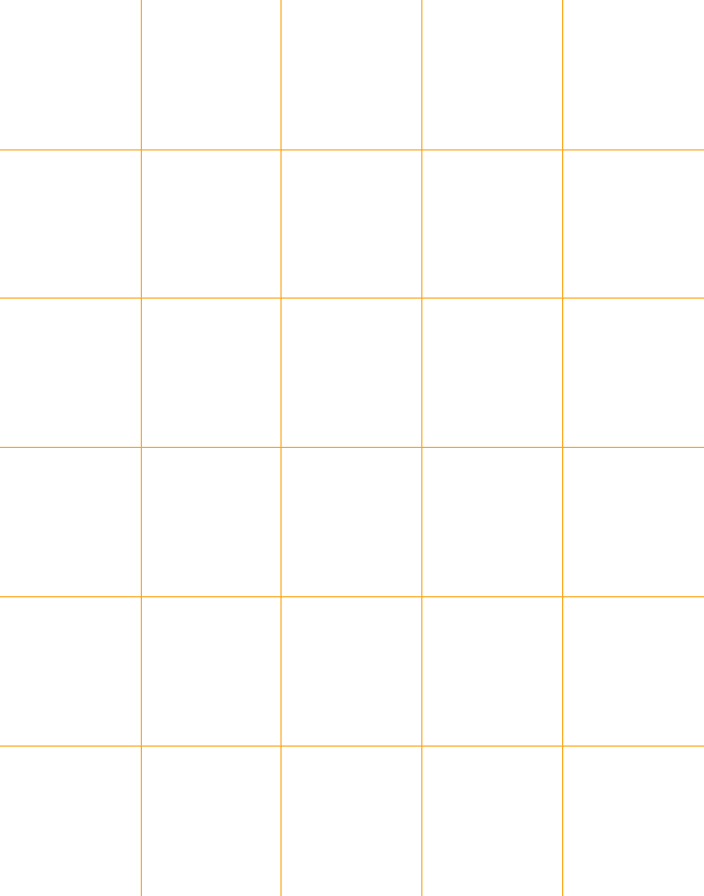
Give the GLSL for this pattern, as a Shadertoy shader.

```glsl
const vec2 CELL_COUNT = vec2(5.0, 6.0);
const float LINE_WIDTH = 0.0013; // fraction of canvas height
const vec3 PAPER_COLOR = vec3(1.0);
const vec3 LINE_COLOR = vec3(0.98, 0.65, 0.10);

// Share of a pixel-wide box covered by a line
float lineCoverage(float position, float center, float width, float pixel) {
    float low = max(position - 0.5 * pixel, center - 0.5 * width);
    float high = min(position + 0.5 * pixel, center + 0.5 * width);
    return clamp((high - low) / pixel, 0.0, 1.0);
}

// Interior dividers only; the outer edges stay open
float dividers(float position, float extent, float cells, float width, float pixel) {
    float coverage = 0.0;
    for (float i = 1.0; i < cells; i++) {
        // The first divider sits after its boundary, the rest before it
        float side = i < 1.5 ? 0.5 : -0.5;
        float center = extent * i / cells + side * width;
        coverage = max(coverage, lineCoverage(position, center, width, pixel));
    }
    return coverage;
}

void mainImage(out vec4 fragColor, in vec2 fragCoord) {
    float pixel = 1.0 / iResolution.y;
    vec2 canvas = iResolution.xy * pixel;
    vec2 position = fragCoord * pixel;
    position.y = canvas.y - position.y; // rows count from the top

    float columns = dividers(position.x, canvas.x, CELL_COUNT.x, LINE_WIDTH, pixel);
    float rows = dividers(position.y, canvas.y, CELL_COUNT.y, LINE_WIDTH, pixel);

    // Union of both line sets
    float ink = 1.0 - (1.0 - columns) * (1.0 - rows);
    fragColor = vec4(mix(PAPER_COLOR, LINE_COLOR, ink), 1.0);
}
```
